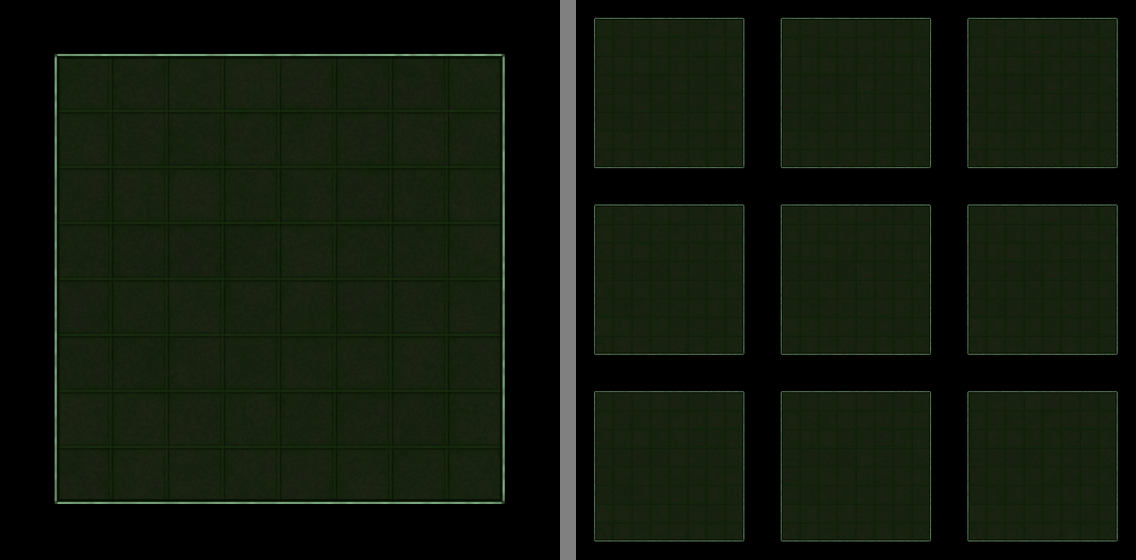
Left: one tile. Right: repeated 3 by 3.
A WebGL 1 fragment shader for this pattern:

```glsl
precision highp float;
// A dark green tiled panel of 8 by 8 cells on black, inside a thin pale frame.
// Cells and grooves come from distances to a repeated grid; wrapping value
// noise adds mottling and wear. The black margin lets the canvas tile.
uniform vec2 u_resolution;

#define GRID 10.0          // cell pitches across the canvas, margins included
#define MARGIN 0.1         // black margin on each side
#define SHIFT vec2(-0.0006, 0.0019)  // offset of the bright lines
#define FRAME_HALF 0.0019  // half width of the frame
#define GROOVE_HALF 0.0015 // half width of a dark groove
#define RIDGE_HALF 0.0011  // half width of a bright ridge
#define FILL vec3(0.100, 0.131, 0.070)
#define MOSS vec3(0.078, 0.133, 0.047)
#define GROOVE vec3(0.040, 0.088, 0.020)
#define RIDGE vec3(0.088, 0.185, 0.055)
#define FRAME vec3(0.470, 0.640, 0.480)

float hash(vec2 p) {
  vec3 q = fract(vec3(p.xyx) * 0.1031);
  q += dot(q, q.yzx + 33.33);
  return fract((q.x + q.y) * q.z);
}

// Value noise that repeats after one canvas; period is a whole number.
float wrapNoise(vec2 uv, float period) {
  vec2 p = uv * period;
  vec2 i = floor(p);
  vec2 f = fract(p);
  f = f * f * (3.0 - 2.0 * f);
  vec2 a = mod(i, period);
  vec2 b = mod(i + 1.0, period);
  return mix(mix(hash(a), hash(vec2(b.x, a.y)), f.x),
             mix(hash(vec2(a.x, b.y)), hash(b), f.x), f.y);
}

// Soft line mask from a distance to the line's centre.
float line(float dist, float halfWidth, float blur) {
  return 1.0 - smoothstep(halfWidth - blur, halfWidth + blur, dist);
}

// Signed distance to the nearest grid line, per axis.
vec2 gridOffset(vec2 uv) {
  return (fract(uv * GRID + 0.5) - 0.5) / GRID;
}

// Signed distance to the panel square, negative inside.
float panelDistance(vec2 uv) {
  vec2 d = abs(uv - 0.5 - SHIFT) - (0.5 - MARGIN);
  return length(max(d, 0.0)) + min(max(d.x, d.y), 0.0);
}

// Mottled cell surface, browner in the middle and mossy toward its edges.
vec3 cellSurface(vec2 uv, vec2 offset) {
  float cellTone = hash(floor(uv * GRID)) - 0.5;
  float mottle = wrapNoise(uv, 30.0) * 0.6 + wrapNoise(uv, 90.0) * 0.4;
  float grain = wrapNoise(uv, 256.0) - 0.5;
  float edge = min(abs(offset.x), abs(offset.y));
  float moss = 1.0 - smoothstep(0.003, 0.018, edge);
  moss = clamp(0.6 * moss + 1.3 * (0.5 - mottle) + 0.2, 0.0, 1.0);
  vec3 color = mix(FILL, MOSS, moss);
  color.r += 0.012 * (mottle - 0.5);
  return color * (1.0 + 0.06 * cellTone + 0.16 * grain);
}

// Dark grooves with faint green ridges; the horizontal ridges are stronger.
vec3 addGrid(vec3 color, vec2 uv, vec2 offset, float blur) {
  float wear = 0.65 + 0.35 * wrapNoise(uv, 60.0);
  float column = hash(vec2(floor(uv.x * GRID + 0.5), 7.0));
  vec2 ridge = vec2(line(abs(offset.x + 0.0023), RIDGE_HALF, blur),
                    line(abs(offset.y - SHIFT.y), RIDGE_HALF, blur));
  vec2 groove = vec2(line(abs(offset.x - 0.0010), GROOVE_HALF, blur),
                     line(abs(offset.y + 0.0018), GROOVE_HALF, blur));
  vec2 shade = vec2(line(abs(offset.x + 0.0060), GROOVE_HALF, blur),
                    line(abs(offset.y - 0.0058), GROOVE_HALF, blur));
  color = mix(color, GROOVE, 0.40 * max(shade.x, shade.y) * wear);
  color = mix(color, GROOVE, max(groove.x, 0.85 * groove.y) * wear);
  color = mix(color, RIDGE, ridge.x * wear * mix(0.2, 0.65, column));
  return mix(color, RIDGE, ridge.y * wear);
}

void main() {
  vec2 uv = gl_FragCoord.xy / u_resolution;
  float pixel = 1.0 / min(u_resolution.x, u_resolution.y);
  float blur = max(0.0009, 0.6 * pixel);
  vec2 offset = gridOffset(uv);
  float panel = panelDistance(uv);

  // Panel surface and grid, cut out of the black margin
  vec3 color = addGrid(cellSurface(uv, offset), uv, offset, blur);
  color *= 1.0 - smoothstep(-blur, blur, panel);

  // Dark groove just inside the frame
  color = mix(color, GROOVE * 0.6, 0.85 * line(abs(panel + 0.0050), 0.0020, blur));

  // Worn frame, dimmed at its corners
  vec2 toCorner = abs(abs(uv - 0.5 - SHIFT) - (0.5 - MARGIN));
  float corner = smoothstep(0.001, 0.006, max(toCorner.x, toCorner.y));
  float wear = 0.82 + 0.26 * wrapNoise(uv, 80.0);
  float frame = line(abs(panel), FRAME_HALF, blur);
  color = mix(color, FRAME * wear * mix(0.4, 1.0, corner), frame);

  gl_FragColor = vec4(color, 1.0);
}
```
